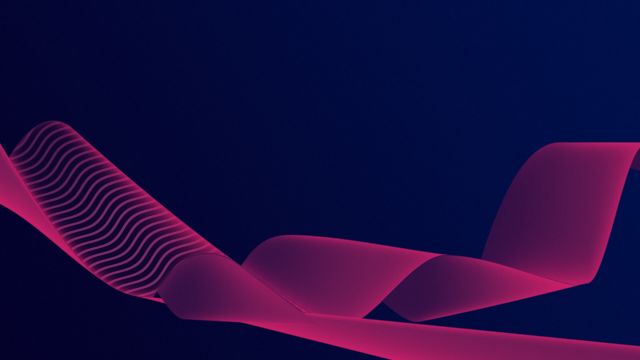
Reproduce this background procedurally as a WebGL 2 fragment shader.

```glsl
#version 300 es
precision highp float;
// Draws a folded, glowing pink ribbon with fine stripes over a deep navy gradient.
uniform vec2 u_resolution;
out vec4 fragColor;

const vec3 PLUM = vec3(0.20, 0.06, 0.27);
const vec3 ROSE = vec3(0.43, 0.10, 0.33);
const vec3 PINK = vec3(0.80, 0.12, 0.41);

float hash(vec2 p) {
  return fract(sin(dot(p, vec2(12.9898, 78.233))) * 43758.5453);
}

// Signed distance above a cubic from a to b with the given end slopes,
// continued as straight lines past both ends.
float edge(vec2 p, vec2 a, vec2 b, float slopeA, float slopeB) {
  float w = b.x - a.x;
  float t = clamp((p.x - a.x) / w, 0.0, 1.0);
  float u = 1.0 - t;
  float y = a.y * u * u * (1.0 + 2.0 * t) + b.y * t * t * (3.0 - 2.0 * t)
          + w * t * u * (slopeA * u - slopeB * t);
  float slope = 6.0 * t * u * (b.y - a.y) / w
              + slopeA * u * (1.0 - 3.0 * t) + slopeB * t * (3.0 * t - 2.0);
  y += slope * (p.x - a.x - w * t);
  return (p.y - y) / sqrt(1.0 + slope * slope);
}

float glow(float d, float width) {
  return exp(-max(d, 0.0) / width);
}

// Lays one fold of the ribbon over the colour so far.
vec3 fold(vec3 under, float inside, vec3 tint) {
  return mix(under, tint, smoothstep(-0.025, 0.025, inside));
}

void main() {
  vec2 uv = gl_FragCoord.xy / u_resolution;
  vec2 p = uv * vec2(16.0, 9.0);

  // Navy backdrop, darker toward the lower left
  vec3 color = mix(vec3(0.015, 0.005, 0.165), vec3(0.0, 0.065, 0.30),
                   smoothstep(-0.1, 1.1, uv.x * 0.75 + uv.y * 0.25));

  // Shared creases of the ribbon
  float leftCrease = edge(p, vec2(0.0, 5.42), vec2(3.44, 1.60), -1.65, -0.1);
  float longCrease = edge(p, vec2(1.77, 5.83), vec2(8.3, 0.84), -0.9, -0.6);
  float hump = edge(p, vec2(3.92, 1.71), vec2(6.04, 2.33), 1.6, -0.75);
  float middleBend = edge(p, vec2(8.5, 0.81), vec2(11.1, 2.62), 0.1, 0.1);
  float rightCrease = edge(p, vec2(11.1, 2.62), vec2(14.4, 1.86), 0.0, -0.2);
  float rightBend = edge(p, vec2(14.7, 1.92), vec2(16.0, 5.3), 0.2, 1.0);

  // Dim tip behind the right fold
  float tip = edge(p, vec2(15.6, 4.85), vec2(16.0, 4.73), -0.3, -0.3);
  color = fold(color, min(tip, -rightBend), PLUM);

  // Tall right fold
  float top = min(-edge(p, vec2(12.04, 2.58), vec2(14.0, 5.44), 3.2, 0.0),
                  -edge(p, vec2(14.0, 5.44), vec2(16.0, 5.71), 0.0, 0.3));
  vec3 tint = mix(PLUM, ROSE, smoothstep(12.3, 15.8, p.x));
  tint = mix(tint, PINK, 0.75 * glow(rightBend, 0.25));
  tint = mix(tint, PINK, 0.6 * glow(rightCrease, 0.4) * smoothstep(12.0, 14.0, p.x));
  tint = mix(tint, PINK, glow(top, 0.16) * smoothstep(12.5, 15.5, p.x));
  color = fold(color, min(top, min(rightBend, rightCrease)), tint);

  // Middle fold
  top = min(-edge(p, vec2(6.04, 2.37), vec2(7.5, 3.12), 1.6, -0.05),
            -edge(p, vec2(7.5, 3.12), vec2(11.6, 2.58), -0.05, -0.1));
  tint = mix(PLUM, ROSE, smoothstep(5.8, 9.5, p.x + 0.3 * (2.0 - p.y)));
  tint = mix(tint, PINK, 0.65 * glow(middleBend, 0.3));
  tint = mix(tint, PINK, 0.85 * glow(top, 0.12) * smoothstep(6.0, 8.0, p.x));
  tint = mix(tint, PINK, 0.5 * glow(longCrease, 0.2));
  color = fold(color, min(top, min(middleBend, longCrease)), tint);

  // Lower right fold, tapering to a point
  float base = min(edge(p, vec2(9.65, 1.38), vec2(10.5, 0.96), -0.8, 0.15),
                   edge(p, vec2(10.5, 0.96), vec2(14.4, 1.85), 0.2, 0.25));
  tint = mix(PLUM, ROSE, smoothstep(10.3, 12.8, p.x));
  tint = mix(tint, PINK, 0.8 * smoothstep(11.8, 14.4, p.x));
  tint = mix(tint, PINK, 0.8 * glow(-rightCrease, 0.18) * smoothstep(10.5, 12.5, p.x));
  tint = mix(tint, PINK, 0.8 * glow(base, 0.1) * smoothstep(9.8, 11.0, p.x));
  color = fold(color, min(base, min(-middleBend, -rightCrease)), tint);

  // Striped fold
  float cap = -edge(p, vec2(0.31, 5.2), vec2(1.77, 5.83), 1.5, -0.7);
  float across = 0.7 * p.x - p.y + 0.13 * sin(2.7 * (p.x + p.y - 6.35));
  float stripe = smoothstep(0.26, 0.06, abs(fract(across * 4.0) - 0.5));
  tint = mix(vec3(0.06, 0.02, 0.18), vec3(0.47, 0.17, 0.41),
             stripe * mix(0.6, 1.0, smoothstep(-5.0, -1.0, across)));
  tint = mix(tint, PINK, 0.9 * glow(-longCrease, mix(0.12, 0.45, smoothstep(1.5, 6.0, p.x))));
  tint = mix(tint, PINK, 0.7 * glow(leftCrease, 0.12));
  tint = mix(tint, ROSE, 0.7 * glow(min(cap, hump), 0.05));
  color = fold(color, min(min(cap, -longCrease), min(leftCrease, hump)), tint);

  // Bright fold entering from the left
  base = edge(p, vec2(0.0, 3.9), vec2(3.4, 1.6), -0.5, -0.25);
  tint = mix(ROSE, PINK, max(glow(base, 0.5), glow(-leftCrease, 0.1)));
  color = fold(color, min(base, -leftCrease), tint);

  // Lower left fold
  base = min(edge(p, vec2(3.92, 1.71), vec2(4.6, 1.02), -1.4, -0.06),
             edge(p, vec2(4.6, 1.02), vec2(8.5, 0.81), -0.054, -0.054));
  tint = mix(PLUM, ROSE, smoothstep(4.4, 6.8, p.x));
  tint = mix(tint, PINK, 0.85 * glow(-longCrease, 0.28));
  tint = mix(tint, PINK, 0.8 * glow(base, 0.12) * smoothstep(4.0, 6.0, p.x));
  tint = mix(tint, ROSE, 0.6 * glow(-hump, 0.2));
  color = fold(color, min(base, min(-hump, -longCrease)), tint);

  // Faint grain against banding
  color += (hash(floor(uv * vec2(512.0, 288.0))) - 0.5) * 0.008;
  fragColor = vec4(color, 1.0);
}
```
